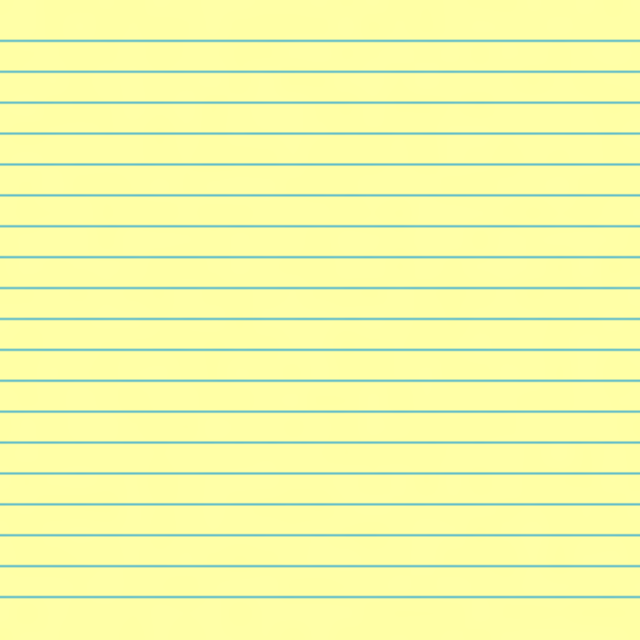
Write a WebGL 2 fragment shader that draws this pattern.

```glsl
#version 300 es
precision highp float;

uniform vec2 u_resolution;
out vec4 fragColor;

const vec3 PAPER_COLOR = vec3(1.0, 1.0, 0.65);
const vec3 INK_COLOR = vec3(0.38, 0.74, 0.79);

const float RULE_COUNT = 19.0;
const float LOWEST_RULE = 0.0671;
const float RULE_SPACING = 0.04828;
const float RULE_HALF_WIDTH = 0.00175;
const float RULE_SOFTNESS = 0.0018;

float hash(vec2 cell) {
    vec3 p = fract(vec3(cell.xyx) * 0.1031);
    p += dot(p, p.yzx + 33.33);
    return fract((p.x + p.y) * p.z);
}

float valueNoise(vec2 p) {
    vec2 cell = floor(p);
    vec2 blend = smoothstep(0.0, 1.0, fract(p));
    float low = mix(hash(cell), hash(cell + vec2(1.0, 0.0)), blend.x);
    float high = mix(hash(cell + vec2(0.0, 1.0)), hash(cell + 1.0), blend.x);
    return mix(low, high, blend.y);
}

// Distance to the closest of a finite row of evenly spaced rules
float ruleDistance(float y, float firstRule, float spacing, float count) {
    float index = clamp(round((y - firstRule) / spacing), 0.0, count - 1.0);
    return abs(y - firstRule - index * spacing);
}

float strokeCoverage(float dist, float halfWidth, float softness) {
    return 1.0 - smoothstep(halfWidth - softness, halfWidth + softness, dist);
}

// Faint blotches, mostly in the blue channel
vec3 paperTint(vec2 uv, vec3 baseColor, float amount) {
    float blotch = valueNoise(uv * 24.0) - 0.5;
    return baseColor + vec3(0.1, 0.2, 1.0) * blotch * amount;
}

void main() {
    vec2 uv = gl_FragCoord.xy / u_resolution;
    float pixel = 1.0 / u_resolution.y;

    vec3 color = paperTint(uv, PAPER_COLOR, 0.012);

    // Blue writing rules, with slightly uneven ink
    float dist = ruleDistance(uv.y, LOWEST_RULE, RULE_SPACING, RULE_COUNT);
    float softness = max(RULE_SOFTNESS, 0.75 * pixel);
    float ink = strokeCoverage(dist, RULE_HALF_WIDTH, softness);
    ink *= mix(0.97, 1.0, valueNoise(uv * vec2(40.0, 20.0)));
    color = mix(color, INK_COLOR, ink);

    fragColor = vec4(clamp(color, 0.0, 1.0), 1.0);
}
```
